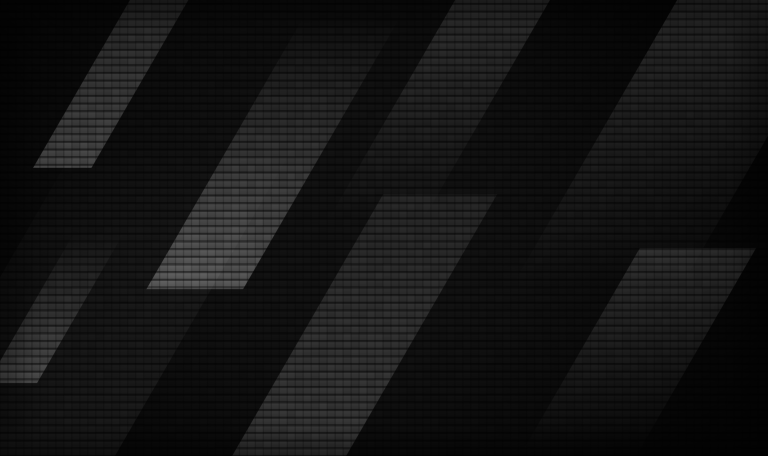
Give the GLSL for this background, as a Shadertoy shader.

```glsl
// Slanted translucent grey bands over a dark, finely tiled wall.

const float SLANT = 0.577;                   // sideways shift per unit of height
const vec2 TILE_SIZE = vec2(0.0175, 0.0168); // in canvas heights
const float WALL_GREY = 0.064;

float hash(vec2 cell) {
    return fract(sin(dot(cell, vec2(41.3, 289.1))) * 4375.5);
}

// Soft-edged inside test for a one-dimensional interval
float inside(float v, vec2 span, float blur) {
    return smoothstep(-blur, blur, v - span.x) * smoothstep(-blur, blur, span.y - v);
}

// Light of one band: sides along the skewed axis, ends in height,
// glow at the lower and the upper end
float band(vec2 p, vec2 sides, vec2 ends, vec2 glow, float blur) {
    float across = p.x - SLANT * p.y;
    float along = clamp((p.y - ends.x) / (ends.y - ends.x), 0.0, 1.0);
    float mask = inside(across, sides, blur * 1.15) * inside(p.y, ends, blur);
    return mask * mix(glow.x, glow.y, along);
}

// Brightness of small tiles with dark joints and a shaded face
float tiles(vec2 p, float pixel) {
    vec2 grid = p / TILE_SIZE;
    vec2 cell = floor(grid);
    vec2 local = fract(grid);
    vec2 soft = 0.8 * pixel / TILE_SIZE;
    vec2 edge = min(local, 1.0 - local);
    float rowJoint = 1.0 - smoothstep(0.06, 0.12 + soft.y, edge.y);
    float columnJoint = 1.0 - smoothstep(0.02, 0.06 + soft.x, edge.x);
    float face = 0.92 + 0.22 * local.y + 0.12 * (hash(cell) - 0.5);
    return face * (1.0 - 0.45 * rowJoint) * (1.0 - 0.2 * columnJoint);
}

void mainImage(out vec4 fragColor, in vec2 fragCoord) {
    float pixel = 1.0 / iResolution.y;
    float blur = 0.7 * pixel;
    vec2 p = fragCoord * pixel;
    vec2 uv = fragCoord / iResolution.xy;

    // Wall, darker toward the sides
    vec2 offset = (uv - vec2(0.45, 0.5)) * vec2(1.75, 1.3);
    float vignette = 1.0 - 0.8 * smoothstep(0.25, 1.15, length(offset));
    float light = WALL_GREY * vignette;

    // Left group
    light += band(p, vec2(-0.292, -0.164), vec2(0.632, 1.10), vec2(0.21, 0.07), blur);
    light += band(p, vec2(-0.226, 0.252), vec2(-0.1, 0.70), vec2(0.075, 0.0), blur);
    light += band(p, vec2(-0.120, -0.011), vec2(0.160, 0.49), vec2(0.20, 0.0), blur);
    // Middle group
    light += band(p, vec2(0.110, 0.322), vec2(0.366, 0.96), vec2(0.25, 0.0), blur);
    light += band(p, vec2(0.421, 0.629), vec2(0.520, 1.02), vec2(0.0, 0.13), blur);
    light += band(p, vec2(0.509, 0.759), vec2(-0.1, 0.574), vec2(0.17, 0.07), blur);
    // Right group
    light += band(p, vec2(0.908, 1.279), vec2(0.380, 1.02), vec2(0.0, 0.13), blur);
    light += band(p, vec2(1.140, 1.395), vec2(0.0, 0.456), vec2(0.0, 0.125), blur);

    // Canvas rim falls off slightly
    vec2 rim = smoothstep(vec2(0.0), vec2(0.06, 0.08), min(uv, 1.0 - uv));
    light *= mix(0.7, 1.0, rim.x * rim.y);

    fragColor = vec4(vec3(light * tiles(p, pixel)), 1.0);
}
```
